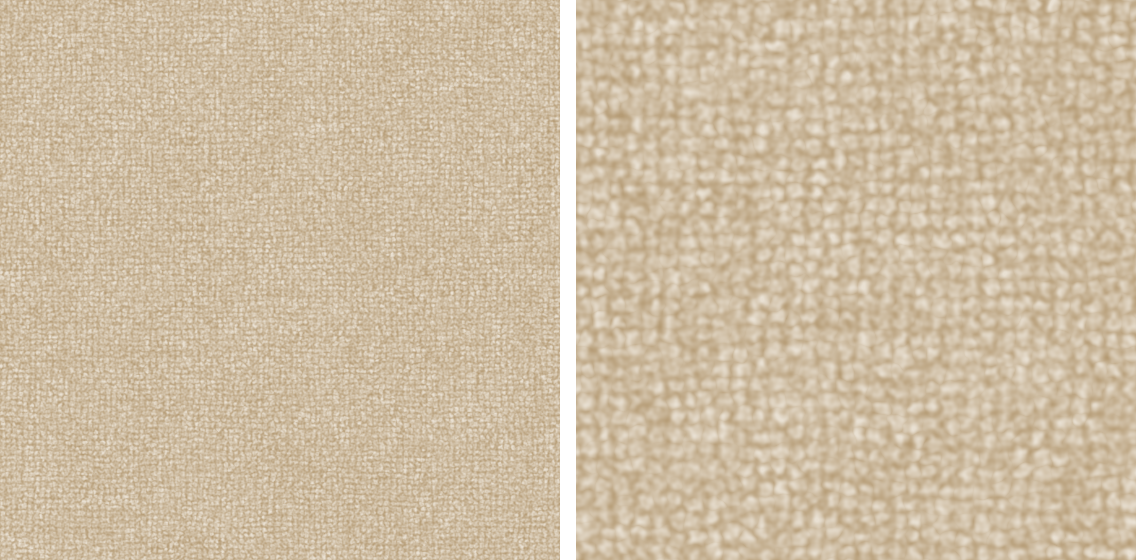
Left, the full canvas; right, a detail of the centre.
Reproduce this texture procedurally as a Shadertoy shader.

```glsl
// Beige looped-pile fabric: small rounded loops sit in nearly straight rows and
// columns. Each loop is a jittered soft dome; gradient noise bends the grid,
// frays the loops and adds fibres. One tone value then picks the colour.

const vec3 SHADOW = vec3(0.750, 0.662, 0.530);
const vec3 LIGHT  = vec3(0.870, 0.822, 0.748);

const vec2  LOOPS         = vec2(96.0, 102.0); // loops across and up the canvas
const float JITTER        = 0.38;  // loop offset, in cells
const float SIZE_VARIANCE = 0.24;  // spread of loop width and height
const float SINK          = 0.42;  // how far the lowest loops sink
const float FRAY          = 0.28;  // raggedness of loop outlines, in cells
const float MEAN_TONE     = 0.53;
const float MEAN_HEIGHT   = 0.44;
const float RELIEF        = 0.96;  // contrast between loops and gaps
const float FIBRE         = 0.74;
const float PATCH         = 0.13;
const float STREAK        = 0.08;

vec2 hash22(vec2 p) {
    vec3 q = fract(p.xyx * vec3(0.1031, 0.1030, 0.0973));
    q += dot(q, q.yzx + 33.33);
    return fract((q.xx + q.yz) * q.zy);
}

vec2 gradientAt(vec2 cell) {
    float angle = 6.2832 * hash22(cell).x;
    return vec2(cos(angle), sin(angle));
}

float gradientNoise(vec2 p) {
    vec2 i = floor(p), f = p - i;
    vec2 u = f * f * f * (f * (f * 6.0 - 15.0) + 10.0);
    vec2 e = vec2(1.0, 0.0);
    float low  = mix(dot(gradientAt(i), f),
                     dot(gradientAt(i + e), f - e), u.x);
    float high = mix(dot(gradientAt(i + e.yx), f - e.yx),
                     dot(gradientAt(i + e.xx), f - e.xx), u.x);
    return mix(low, high, u.y);
}

vec2 noisePair(vec2 p) {
    return vec2(gradientNoise(p), gradientNoise(p + vec2(71.3, 38.7)));
}

// Height of the tallest loop over a point given in grid cells.
float loopHeight(vec2 p) {
    vec2 home = floor(p);
    float height = 0.0;
    for (int y = -1; y <= 1; y++) {
        for (int x = -1; x <= 1; x++) {
            vec2 cell = home + vec2(x, y);
            vec2 centre = cell + 0.5 + JITTER * (hash22(cell + 11.0) - 0.5);
            vec2 halfSize = 0.5 + SIZE_VARIANCE * (hash22(cell + 157.0) - 0.5);
            float radius = length((p - centre) / halfSize);
            float dome = exp(-1.4 * radius * radius * radius);
            height = max(height, dome * (1.0 - SINK * hash22(cell + 313.0).x));
        }
    }
    return height;
}

void mainImage(out vec4 fragColor, in vec2 fragCoord) {
    vec2 uv = fragCoord / iResolution.y;

    // Loop grid, bent by broad and local waves, then frayed
    vec2 grid = uv * LOOPS;
    grid += 0.7 * noisePair(uv * 7.0) + 0.3 * noisePair(uv * 29.0 + 5.0);
    grid += FRAY * noisePair(uv * 160.0 + 23.0);

    // Worn patches flatten the relief
    float wear = gradientNoise(uv * 22.0 + 43.0);
    float relief = RELIEF * (1.0 + 0.5 * wear);
    float tone = MEAN_TONE + relief * (loopHeight(grid) - MEAN_HEIGHT);

    // Fine fibres, mottled patches, and faint streaks along both threads
    tone += FIBRE * gradientNoise(uv * 215.0 + 9.0);
    tone += PATCH * (gradientNoise(uv * 41.0 + 17.0) + 0.5 * wear);
    tone += STREAK * gradientNoise(uv * vec2(4.0, 15.0) + 3.0);
    tone += STREAK * gradientNoise(uv * vec2(13.0, 3.0) + 61.0);

    fragColor = vec4(mix(SHADOW, LIGHT, clamp(tone, -0.35, 1.35)), 1.0);
}
```
